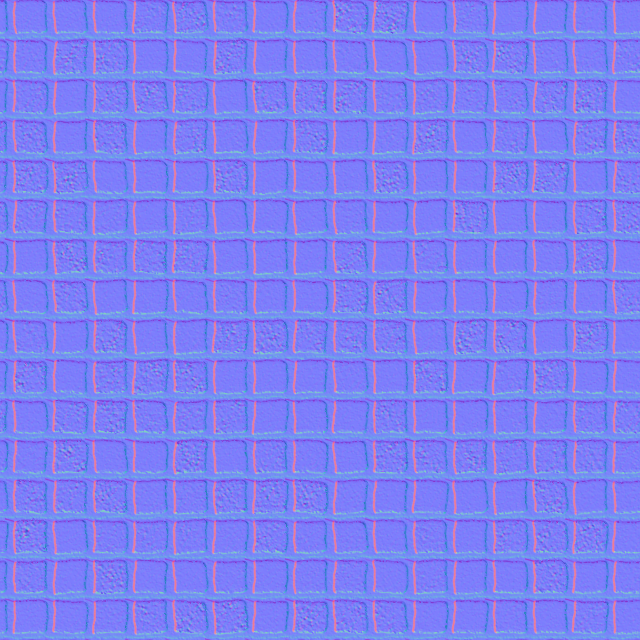
Reproduce this texture map procedurally as a three.js fragment shader.

```glsl
// Normal map of a 16 by 16 grid of worn, hand-cut tiles set in wide grout.
// Each tile is a warped rounded box whose thin rim tilts the surface slope; cellular
// pits add grain and per-tile roughness, then the slope becomes a normal colour.
varying vec2 vUv;

const float TILES = 16.0;
const float TAU = 6.28318;

vec2 hash2(vec2 p) {
  vec3 h = fract(p.xyx * vec3(0.1031, 0.103, 0.0973));
  h += dot(h, h.yzx + 33.33);
  return fract((h.xx + h.yz) * h.zy);
}

// Slope of scattered round bumps and pits, wrapping after the given period
vec2 pitSlope(vec2 p, float period) {
  vec2 cell = floor(p), slope = vec2(0.0);
  for (int j = -1; j <= 1; j++) {
    for (int i = -1; i <= 1; i++) {
      vec2 c = cell + vec2(float(i), float(j));
      vec2 id = mod(c, period);
      vec2 v = p - c - 0.1 - 0.8 * hash2(id);
      float depth = 2.0 * hash2(id + 71.0).x - 1.0;
      slope += v * depth * exp(-6.0 * dot(v, v));
    }
  }
  return slope;
}

float ridge(float d, float width) {
  return exp(-d * d / (width * width));
}

float segmentDistance(vec2 p, vec2 a, vec2 b) {
  vec2 ab = b - a;
  return length(p - a - ab * clamp(dot(p - a, ab) / dot(ab, ab), 0.0, 1.0));
}

// Rounded box: xy is the outward direction, z the signed distance
vec3 roundedBox(vec2 p, vec2 halfSize, float radius) {
  vec2 q = abs(p) - halfSize + radius;
  vec2 corner = max(q, 0.0);
  float outer = length(corner);
  vec2 dir = outer > 0.0 ? corner / outer : (q.x > q.y ? vec2(1.0, 0.0) : vec2(0.0, 1.0));
  return vec3(dir * sign(p), outer + min(max(q.x, q.y), 0.0) - radius);
}

void main() {
  vec2 grid = vUv * TILES - vec2(0.27, 0.06);
  vec2 f = fract(grid);
  vec2 id = mod(floor(grid), TILES);
  vec2 shape = hash2(id + 3.0), phase = hash2(id + 29.0), wear = hash2(id + 57.0);

  vec2 pits = pitSlope(vUv * TILES * 12.0, TILES * 12.0);
  vec2 grain = pitSlope(vUv * TILES * 17.0 + 0.5, TILES * 17.0);
  float rough = smoothstep(0.35, 1.0, wear.x);

  // Hand-cut outline: skew, bulge and chipped rim, rounder on the right
  vec2 p = f - vec2(0.495, 0.516);
  p += (shape - 0.5) * vec2(0.08, 0.07) * p.yx;
  p += 0.018 * sin(f.yx * vec2(6.0, 5.0) + TAU * phase);
  p += 0.006 * sin(f.yx * vec2(19.0, 23.0) + TAU * phase.yx);
  vec2 halfSize = vec2(0.415, 0.41) - 0.025 * phase;
  vec3 tile = roundedBox(p, halfSize, p.x < 0.0 ? 0.05 : 0.09 + 0.06 * shape.x);
  vec2 outward = tile.xy;
  float leftSide = smoothstep(0.3, 0.8, -outward.x);
  float chip = dot(pits + grain, vec2(0.7));
  float d = tile.z + chip * mix(0.07 + 0.06 * rough, 0.015, leftSide);

  // Rim slope: a thin steep left side, broken softer edges elsewhere
  vec2 steep = vec2(outward.x < 0.0 ? 1.7 : 0.6, outward.y < 0.0 ? 0.5 : 0.42);
  float broken = mix(clamp(0.85 + 5.0 * chip, 0.2, 1.6), 1.0, leftSide);
  vec2 slope = -outward * steep * broken * ridge(d, 0.024);
  slope -= outward * 0.06 * (1.0 - leftSide) * ridge(d + 0.03, 0.04);

  // Sloping bed of grout along each row
  float row = mod(floor(grid.y + 0.5), TILES);
  float bedY = fract(grid.y + 0.5) - 0.5;
  float rowPhase = TAU * hash2(vec2(row, 91.0)).x;
  bedY += 0.012 * sin(vUv.x * TAU * 13.0 + rowPhase) + 0.008 * sin(vUv.x * TAU * 37.0 - rowPhase);
  bedY += 0.012 * sin(grid.x * TAU) + chip * 0.05;
  float bed = smoothstep(-0.055, -0.01, bedY) * smoothstep(0.1, 0.05, bedY);
  float grout = smoothstep(-0.01, 0.03, d);
  slope += grout * mix(vec2(-0.02, 0.03), vec2(-0.08, 0.14), bed);
  slope += vec2(-0.04, 0.2) * broken * ridge(bedY - 0.01, 0.022);

  // Slanted crease where a column joint meets the row above
  vec2 jointId = vec2(mod(floor(grid.x + 0.5), TILES), id.y);
  float creaseDepth = hash2(jointId + 113.0).x;
  vec2 joint = vec2(fract(grid.x + 0.5) - 0.5, f.y);
  float crease = segmentDistance(joint, vec2(-0.13, 0.965), vec2(0.07, 0.88 + 0.03 * creaseDepth));
  slope += vec2(0.25, -0.55) * (0.3 + 0.7 * creaseDepth) * ridge(crease, 0.02);

  // Surface grain, with patchy pitting on the worn tiles
  float face = smoothstep(0.02, -0.04, d);
  float patches = 0.55 + 0.45 * sin(f.x * 7.0 + TAU * wear.y) * sin(f.y * 6.0 + TAU * phase.x);
  slope += grain * (0.42 + 0.4 * rough * face);
  slope += pits * (0.25 + 2.4 * rough * patches * face);

  // Steeper slopes lose some blue
  vec3 normal = normalize(vec3(slope, 1.0));
  vec3 color = 0.5 + 0.5 * normal - vec3(0.01, 0.008, 0.008);
  color.b -= 0.2 * length(normal.xy);
  gl_FragColor = vec4(color, 1.0);
}
```
